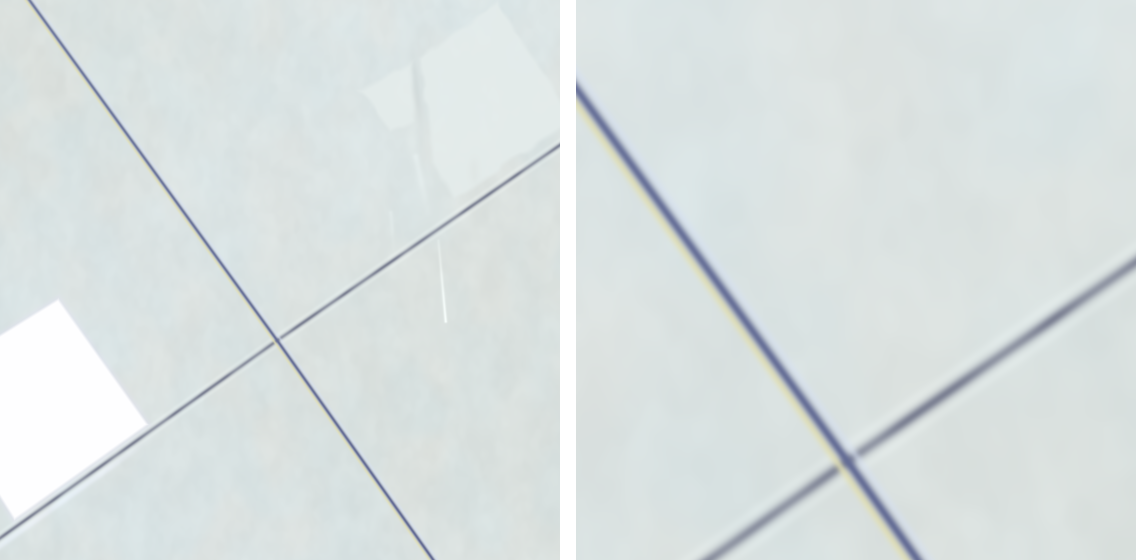
Left: the whole. Right: its middle third, enlarged.
A three.js fragment shader for this texture:

```glsl
// Pale glossy floor tiles meeting at one slanted four-way joint.
// Two slightly bent seams come from signed line distances, reflections from
// convex quads, and the cloudy glaze from cellular noise and layered sines.
varying vec2 vUv;

vec2 hash2(vec2 p) {
  return fract(sin(vec2(dot(p, vec2(127.1, 311.7)), dot(p, vec2(269.5, 183.3)))) * 43758.5);
}

// Soft cellular noise: smoothed blend of the random values of nearby cells
float cellNoise(vec2 p) {
  vec2 cell = floor(p), f = fract(p);
  float total = 0.0, weights = 0.0;
  for (int j = -1; j <= 1; j++) {
    for (int i = -1; i <= 1; i++) {
      vec2 offset = vec2(float(i), float(j));
      vec2 h = hash2(cell + offset);
      vec2 d = offset + h - f;
      float w = exp(-4.0 * dot(d, d));
      total += w * fract(h.x * 7.3 + h.y * 3.1);
      weights += w;
    }
  }
  return total / weights - 0.5;
}

float bell(float d, float width) {
  return exp(-d * d / (width * width));
}

// Signed distance to the edge a-b, positive on its left
float edgeDist(vec2 p, vec2 a, vec2 b) {
  vec2 e = normalize(b - a);
  return dot(p - a, vec2(-e.y, e.x));
}

// Convex quad with clockwise corners, negative inside
float quadDist(vec2 p, vec2 a, vec2 b, vec2 c, vec2 d) {
  return max(max(edgeDist(p, a, b), edgeDist(p, b, c)),
             max(edgeDist(p, c, d), edgeDist(p, d, a)));
}

float fillShape(float d, float blur) {
  return 1.0 - smoothstep(-blur, blur, d);
}

// Thin scratch that fades in from a to b
float streak(vec2 p, vec2 a, vec2 b, float width) {
  vec2 ab = b - a;
  float t = clamp(dot(p - a, ab) / dot(ab, ab), 0.0, 1.0);
  return bell(length(p - a - ab * t), width) * (0.25 + 0.75 * t);
}

void main() {
  vec2 p = vUv;

  // Seams bend slightly where they cross
  vec2 q = p - vec2(0.495, 0.392);
  float steep = (q.x + q.y * (q.y > 0.0 ? 0.728 : 0.711)) * 0.81;
  float shallow = (q.y - q.x * (q.x > 0.0 ? 0.691 : 0.713)) * 0.815;

  // Glaze with a small tone shift per tile
  vec2 tile = vec2(step(0.0, steep), step(0.0, shallow));
  vec3 color = vec3(0.855, 0.886, 0.882) + 0.008 * (hash2(tile + 3.0).x - 0.5);
  color += vec3(0.004, 0.006, 0.010) * sin(p.x * 4.0 + 1.5 * sin(p.y * 5.0));
  color += 0.022 * cellNoise(p * vec2(34.0, 22.0));
  color += 0.014 * cellNoise(p * vec2(85.0, 60.0) + 17.0);
  color += vec3(0.022, 0.0, -0.012) * cellNoise(p * vec2(20.0, 14.0) + 41.0);

  // Faint reflection, broken by a narrow shadow
  float smallPane = quadDist(p, vec2(0.645, 0.837), vec2(0.738, 0.892),
                                vec2(0.738, 0.785), vec2(0.697, 0.766));
  float largePane = quadDist(p, vec2(0.749, 0.896), vec2(0.888, 0.993),
                                vec2(1.022, 0.785), vec2(0.786, 0.629));
  largePane = max(largePane, edgeDist(p, vec2(0.814, 0.642), vec2(0.777, 0.707)));
  float ragged = 0.008 * cellNoise(p * 45.0);
  float pane = fillShape(min(smallPane, largePane) + ragged, 0.006);
  pane *= 1.0 - 0.6 * bell(length((p - vec2(0.846, 0.695)) * vec2(1.0, 0.45)), 0.010);
  pane += 0.55 * bell(length((p - vec2(0.737, 0.745)) * vec2(1.0, 0.4)), 0.011);
  color = mix(color, vec3(0.895, 0.926, 0.922), min(pane, 1.0) * 0.9);
  color -= 0.03 * bell(p.x - 0.744 - 0.12 * (0.84 - p.y), 0.006) * bell(p.y - 0.84, 0.06);

  // Fine light scratches
  color += 0.11 * streak(p, vec2(0.783, 0.570), vec2(0.796, 0.426), 0.0027);
  color += 0.035 * streak(p, vec2(0.764, 0.620), vec2(0.743, 0.720), 0.006);
  color += 0.025 * streak(p, vec2(0.703, 0.555), vec2(0.698, 0.620), 0.004);

  // Bright window reflection with a lavender rim and a ghost below the seam
  float window = quadDist(p, vec2(0.104, 0.465), vec2(0.263, 0.242),
                             vec2(0.026, 0.073), vec2(-0.130, 0.320));
  color = mix(color, vec3(0.89, 0.89, 0.95), 0.65 * fillShape(window - 0.004, 0.009));
  color = mix(color, vec3(0.996, 0.996, 1.0), fillShape(window, 0.0035));
  float ghost = 1.0 - smoothstep(0.18, 0.30, p.x);
  color += vec3(0.045, 0.040, 0.060) * ghost * bell(shallow + 0.012, 0.005);

  // Shallow seam: grey core between pale rims
  color += 0.022 * (bell(shallow - 0.008, 0.003) + bell(shallow + 0.008, 0.003));
  float wear = 0.88 + 0.12 * sin(p.x * 23.0 + 2.0 * sin(p.x * 61.0));
  color = mix(color, vec3(0.49, 0.51, 0.58), wear * bell(shallow, 0.0034));

  // Steep seam: blue core with a yellow fringe on its left
  color = mix(color, vec3(0.89, 0.88, 0.70), 0.75 * bell(steep + 0.0052, 0.0026));
  color = mix(color, vec3(0.84, 0.88, 0.95), 0.5 * bell(steep - 0.006, 0.0025));
  vec3 blueCore = mix(vec3(0.36, 0.39, 0.56), vec3(0.42, 0.46, 0.61), p.y);
  color = mix(color, blueCore, 0.95 * bell(steep, 0.0031));

  gl_FragColor = vec4(clamp(color, 0.0, 1.0), 1.0);
}
```
